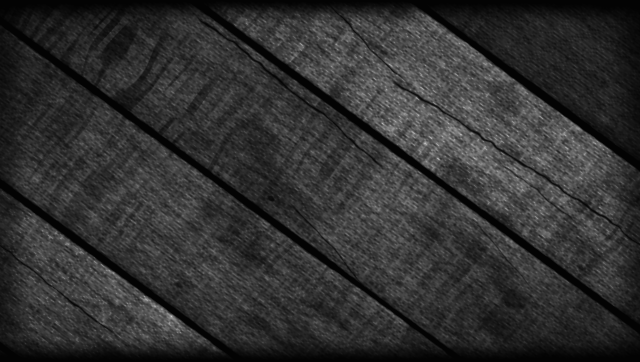
Reproduce this texture procedurally as a WebGL 1 fragment shader.

```glsl
precision highp float;

// Dark weathered planks laid diagonally, split by black gaps.
// Coordinates are turned so x runs along the boards and y across them;
// layered value noise gives grain, saw marks and stains, then a vignette.

uniform vec2 u_resolution;

float hash(vec2 p) {
  return fract(sin(dot(p, vec2(127.1, 311.7))) * 43758.545);
}

float noise(vec2 p) {
  vec2 i = floor(p), f = fract(p);
  f = f * f * (3.0 - 2.0 * f);
  return mix(mix(hash(i), hash(i + vec2(1.0, 0.0)), f.x),
             mix(hash(i + vec2(0.0, 1.0)), hash(i + vec2(1.0, 1.0)), f.x), f.y);
}

float fbm(vec2 p) {
  float sum = 0.0, amp = 0.5;
  for (int i = 0; i < 4; i++) {
    sum += amp * noise(p);
    p = p * 2.03 + 17.3;
    amp *= 0.5;
  }
  return sum / 0.9375;
}

// Darkness of a ragged split that tapers at both ends
float crack(vec2 g, vec2 start, float len, float slope, float width) {
  float t = g.x - start.x;
  float wander = 0.016 * (noise(vec2(g.x * 9.0, start.y * 40.0)) - 0.5)
               + 0.006 * (noise(vec2(g.x * 45.0, start.y * 70.0)) - 0.5);
  float d = abs(g.y - start.y - slope * t - wander);
  float ends = smoothstep(0.0, 0.06, t) * smoothstep(len, len - 0.08, t);
  float w = width * (0.4 + 1.1 * noise(vec2(g.x * 30.0, start.y * 9.0)));
  float soft = 1.2 / u_resolution.y;
  return ends * (1.0 - smoothstep(w - soft, w + soft, d));
}

// Darkness of a small knot: solid core with a faint ring
float knot(vec2 g, vec2 center, float radius) {
  float d = length((g - center) * vec2(0.8, 1.2)) / radius;
  d += 0.5 * (noise(g * 120.0) - 0.5);
  return 0.75 * smoothstep(1.0, 0.3, d) + 0.3 * exp(-6.0 * (d - 1.5) * (d - 1.5));
}

void main() {
  vec2 uv = gl_FragCoord.xy / u_resolution;
  vec2 p = gl_FragCoord.xy / u_resolution.y;
  vec2 g = vec2(dot(p, vec2(0.805, -0.593)), dot(p, vec2(0.593, 0.805)));
  float px = 1.0 / u_resolution.y;

  // Boards: index, place across the board, base tone
  float across = (g.y - 0.036) / 0.3615;
  float board = floor(across);
  float f = fract(across);
  float light = 1.0 - step(0.5, mod(board + 0.1, 3.0));
  float tone = mix(0.275 - 0.021 * board, 0.37, light);
  vec2 s = g + vec2(board * 3.7, board * 1.9);

  // Broad stains and worn patches
  float stain = fbm(s * vec2(3.0, 7.0));
  tone *= 0.6 + 0.8 * stain;
  tone *= 1.0 - 0.35 * smoothstep(0.58, 0.75, fbm(s * vec2(5.0, 11.0) + 31.0));

  // Fine grain along the board, plus isotropic speckle
  float bend = 0.012 * noise(s * vec2(4.0, 9.0));
  float fiber = noise(vec2(s.x * 32.0, (s.y + bend) * 210.0));
  float streak = noise(vec2(s.x * 7.0, (s.y + bend) * 85.0));
  float speckle = noise(s * vec2(150.0, 230.0));
  float grain = 0.45 * fiber + 0.25 * streak + 0.55 * speckle;
  tone *= 0.32 + 1.1 * grain;
  tone += (0.06 + 0.08 * light) * smoothstep(0.72, 0.95, speckle) * fiber;

  // Saw marks across the boards, strongest on the dark middle one
  float saw = noise(vec2(g.x * 75.0 + 3.0 * noise(s * 9.0), s.y * 7.0));
  float sawArea = smoothstep(0.35, 0.65, fbm(s * vec2(2.5, 5.0) + 8.0));
  float middle = 1.0 - step(0.5, abs(board - 2.0));
  float worn = middle * smoothstep(0.6, 0.0, g.x) * smoothstep(0.8, 0.35, f);
  tone *= 1.0 - (0.25 * sawArea + 0.4 * worn) * smoothstep(0.45, 0.8, saw);

  // Edges: lit upper rim and shaded lower rim
  tone *= 1.0 + 0.35 * smoothstep(0.86, 0.97, f) * noise(s * vec2(12.0, 40.0));
  tone *= 0.7 + 0.3 * smoothstep(0.0, 0.12, f);

  // Splits and knots
  float dark = crack(g, vec2(0.12, 1.337), 0.36, -0.15, 0.0018);
  dark = max(dark, crack(g, vec2(0.38, 1.272), 1.0, 0.045, 0.0028));
  dark = max(dark, 0.8 * crack(g, vec2(0.75, 1.262), 0.34, -0.03, 0.0014));
  dark = max(dark, crack(g, vec2(-0.16, 1.097), 0.73, -0.045, 0.0023));
  dark = max(dark, 0.9 * crack(g, vec2(0.36, 0.833), 0.36, -0.2, 0.0018));
  dark = max(dark, 0.7 * crack(g, vec2(0.79, 1.095), 0.3, -0.2, 0.0014));
  dark = max(dark, crack(g, vec2(-0.25, 0.262), 0.5, -0.035, 0.0021));
  dark = max(dark, knot(g, vec2(0.335, 0.806), 0.012));
  dark = max(dark, knot(g, vec2(0.271, 0.464), 0.014));
  dark = max(dark, knot(g, vec2(1.139, 1.161), 0.013));
  dark = max(dark, 0.5 * knot(g, vec2(0.078, 0.659), 0.022));
  tone *= 1.0 - 0.88 * dark;

  // Gaps with slightly uneven rims
  float seam = floor(across + 0.5);
  float d = abs(across - seam) * 0.3615;
  float gapWidth = 0.0065 + 0.0035 * noise(vec2(g.x * 4.0, seam * 5.3))
                 + 0.002 * noise(vec2(g.x * 60.0, seam * 9.1));
  gapWidth -= 0.003 * (1.0 - step(0.5, abs(seam - 2.0))) * smoothstep(0.2, 0.9, g.x);
  tone *= smoothstep(gapWidth - px, gapWidth + 1.5 * px, d);

  // Vignette: broad falloff plus a tight dark frame
  vec2 q = uv - 0.5;
  tone *= 1.12 - 1.45 * dot(q, q);
  vec2 rim = min(uv, 1.0 - uv);
  tone *= smoothstep(-0.005, 0.07, rim.y) * (0.5 + 0.5 * smoothstep(0.0, 0.05, rim.x));

  gl_FragColor = vec4(vec3(clamp(tone, 0.012, 1.0)), 1.0);
}
```
